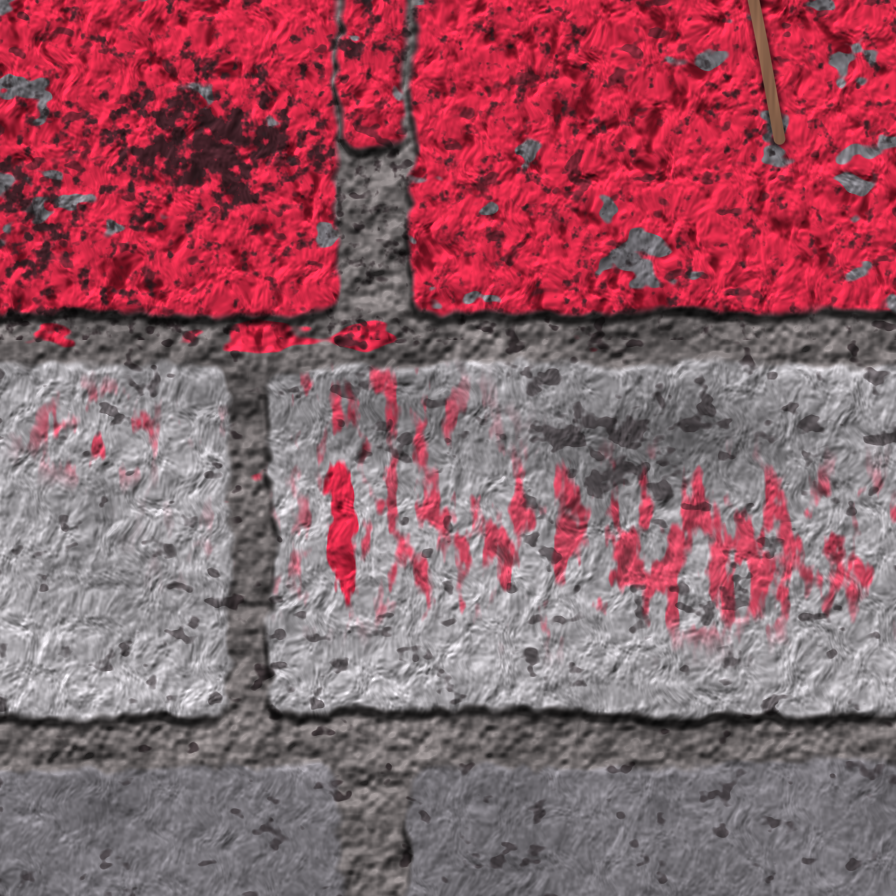
This texture is drawn by a Shadertoy shader. Its source:

```glsl
const vec3 RED = vec3(0.83, 0.17, 0.28);
const vec3 DARK_RED = vec3(0.46, 0.07, 0.13);
const vec3 PALE_GREY = vec3(0.62, 0.61, 0.625);
const vec3 DIM_GREY = vec3(0.44, 0.43, 0.45);
const vec3 MORTAR = vec3(0.39, 0.37, 0.37);
const vec3 SOOT = vec3(0.15, 0.12, 0.13);
const vec3 STRAW = vec3(0.54, 0.39, 0.30);
const float BED_Y = 0.175;        // centre of the lowest bed joint
const float COURSE = 0.446;       // height of a brick plus its joint
const float BED_HALF = 0.029;
const float BRICK_LENGTH = 1.5;
const float CORNER = 0.022;
const vec2 HEAD_X = vec2(0.28, 0.418);      // even, odd courses
const vec2 HEAD_HALF = vec2(0.022, 0.042);
const vec2 SHADOW_SHIFT = vec2(0.003, 0.011);
const float SLOPE_STEP = 0.0018;

float hash(vec2 p) {
    vec3 q = fract(vec3(p.xyx) * 0.1031);
    q += dot(q, q.yzx + 33.33);
    return fract((q.x + q.y) * q.z);
}

float noise(vec2 p) {
    vec2 i = floor(p), f = fract(p);
    f = f * f * (3.0 - 2.0 * f);
    return mix(mix(hash(i), hash(i + vec2(1, 0)), f.x),
               mix(hash(i + vec2(0, 1)), hash(i + 1.0), f.x), f.y);
}

float fbm(vec2 p) {
    float sum = 0.0, gain = 0.57;
    for (int i = 0; i < 3; i++) {
        sum += gain * noise(p);
        p = mat2(1.6, 1.2, -1.2, 1.6) * p + 17.3;
        gain *= 0.5;
    }
    return sum;
}

float courseOf(vec2 p) { return floor((p.y - BED_Y) / COURSE); }

float blob(vec2 p, vec2 centre, vec2 radius) {
    vec2 q = (p - centre) / radius;
    return exp(-dot(q, q));
}

// Positive inside a brick, with crumbling edges
float brickDistance(vec2 p) {
    p += 0.022 * (vec2(fbm(p * 13.0), fbm(p * 13.0 + 40.0)) - 0.5);
    p += 0.009 * (vec2(noise(p * 65.0), noise(p * 65.0 + 9.0)) - 0.5);
    float odd = mod(courseOf(p), 2.0);
    float x = p.x - mix(HEAD_X.x, HEAD_X.y, odd);
    x = mod(x + 0.5 * BRICK_LENGTH, BRICK_LENGTH) - 0.5 * BRICK_LENGTH;
    float y = abs(fract((p.y - BED_Y) / COURSE) - 0.5) * COURSE;
    vec2 edge = vec2(abs(x) - mix(HEAD_HALF.x, HEAD_HALF.y, odd), 0.5 * COURSE - BED_HALF - y);
    float brick = CORNER - length(max(CORNER - edge, 0.0));
    // Painted mortar plug in the top head joint
    vec2 plugEdge = vec2(0.034, 0.105) - abs(p - vec2(0.416, 0.94));
    float plug = CORNER - length(max(CORNER - plugEdge, 0.0));
    return max(brick, plug);
}

float bodyMask(float d) { return smoothstep(-0.004, 0.005, d); }

float stucco(vec2 p) {
    vec2 warp = vec2(noise(p * 38.0), noise(p * 38.0 + 5.0));
    return fbm((p + 0.014 * warp) * vec2(78.0, 52.0));
}

float relief(vec2 p) {
    float body = smoothstep(-0.010, 0.010, brickDistance(p));
    float rough = courseOf(p) < 0.0 ? 0.010 : 0.016;
    float face = rough * stucco(p);
    float joint = 0.034 * fbm(p * 34.0) + 0.008 * noise(p * 130.0);
    return 0.018 * body + mix(joint, face, body);
}

float segmentDistance(vec2 p, vec2 a, vec2 b) {
    vec2 ab = b - a;
    return length(p - a - ab * clamp(dot(p - a, ab) / dot(ab, ab), 0.0, 1.0));
}

void mainImage(out vec4 fragColor, in vec2 fragCoord) {
    vec2 p = fragCoord / iResolution.xy;
    float course = courseOf(p);
    float body = bodyMask(brickDistance(p));
    float grain = stucco(p), patches = fbm(p * 9.0), speckle = fbm(p * 95.0 + 3.0);
    float top = step(1.0, course), middle = step(0.0, course) - top;

    // Bare concrete and mortar
    vec3 face = mix(DIM_GREY, PALE_GREY, middle) * (0.82 + 0.36 * patches);
    float decay = blob(p, vec2(0.76, 0.51), vec2(0.20, 0.07)) + 0.6 * blob(p, vec2(0.45, 0.54), vec2(0.12, 0.05));
    face *= 1.0 - 0.32 * decay;
    vec3 color = mix(MORTAR * (0.7 + 0.6 * patches), face, body);
    color *= 0.9 + 0.2 * noise(p * 240.0);

    // Chipped paint on the top course
    float chipNoise = fbm(p * vec2(22.0, 30.0) + 8.0);
    float chip = smoothstep(0.71, 0.76, chipNoise + 0.35 * blob(p, vec2(0.715, 0.725), vec2(0.035, 0.025)));
    float paint = top * body * (1.0 - chip);

    // Drips, scuffs and spatter on the lower courses
    float streaks = fbm(p * vec2(64.0, 28.0) + 12.0);
    float band = blob(p, vec2(0.70, 0.39), vec2(0.36, 0.085)) + 0.6 * blob(p, vec2(0.11, 0.52), vec2(0.08, 0.05))
               + 0.7 * blob(p, vec2(0.40, 0.54), vec2(0.12, 0.06));
    float scuff = smoothstep(0.56, 0.76, streaks + 0.19 * band - 0.05);
    paint = max(paint, 0.75 * scuff * middle * body * smoothstep(0.05, 0.5, band));
    float drip = blob(p, vec2(0.38, 0.41), vec2(0.026, 0.12));
    paint = max(paint, middle * smoothstep(0.62, 0.76, drip + 0.8 * (streaks - 0.4)));
    float bedPaint = blob(p, vec2(0.25, 0.62), vec2(0.24, 0.022));
    paint = max(paint, (1.0 - body) * smoothstep(0.72, 0.80, 0.4 * bedPaint + fbm(p * vec2(17.0, 32.0)) - 0.1));

    vec3 coat = mix(DARK_RED, RED, smoothstep(0.20, 0.50, grain + 0.25 * (patches - 0.4)));
    color = mix(color, coat, paint);

    // Soot smudges and pits
    float smudge = blob(p, vec2(0.24, 0.84), vec2(0.10, 0.07)) + 0.45 * blob(p, vec2(0.03, 0.74), vec2(0.10, 0.10))
                 + 0.5 * blob(p, vec2(0.41, 0.96), vec2(0.03, 0.05));
    color = mix(color, SOOT, 0.85 * smoothstep(0.55, 0.85, speckle + 0.42 * smudge - 0.04) * top);
    float pit = smoothstep(0.68, 0.78, fbm(p * vec2(42.0, 55.0) + 70.0) + 0.12 * decay * middle);
    color = mix(color, SOOT, pit * mix(0.75, 0.55, body));

    // Raking light from above and cast shadows
    float h = relief(p);
    vec2 slope = vec2(relief(p + vec2(SLOPE_STEP, 0)), relief(p + vec2(0, SLOPE_STEP))) - h;
    slope /= SLOPE_STEP;
    color *= clamp(1.0 + 0.36 * (0.45 * slope.x - slope.y), 0.35, 1.4);
    float shadow = bodyMask(brickDistance(p + SHADOW_SHIFT)) * (1.0 - body);
    color *= 1.0 - 0.68 * shadow;
    color *= mix(0.78, 1.0, smoothstep(0.10, 0.45, grain + 0.1));

    // Bent straw
    float straw = min(segmentDistance(p, vec2(0.839, 1.01), vec2(0.851, 0.95)),
                      segmentDistance(p, vec2(0.851, 0.95), vec2(0.870, 0.845)));
    color *= 1.0 - 0.45 * smoothstep(0.014, 0.006, straw);
    color = mix(color, STRAW * (0.85 + 0.3 * noise(p * vec2(300.0, 20.0))), smoothstep(0.0075, 0.0055, straw));

    fragColor = vec4(clamp(color, 0.0, 1.0), 1.0);
}
```
